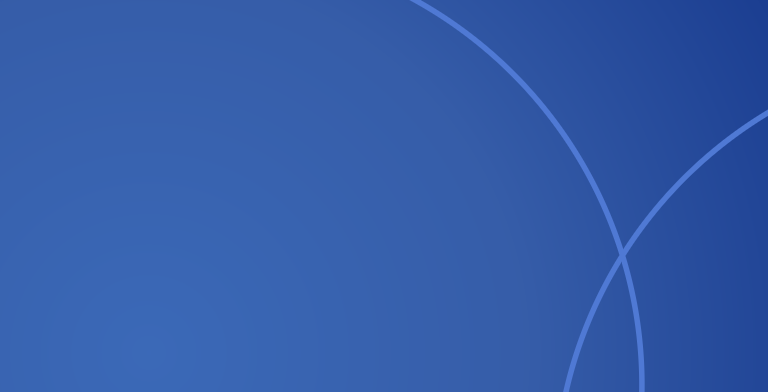
Give the GLSL for this background, as a Shadertoy shader.

```glsl
#define CANVAS vec2(1.959, 1.0)
#define GLOW_CENTER vec2(0.38, 0.10)
#define MID_RADIUS 0.97
#define FAR_RADIUS 1.81
#define GLOW_BLUE vec3(0.231, 0.412, 0.720)
#define MID_BLUE vec3(0.210, 0.363, 0.660)
#define DEEP_BLUE vec3(0.106, 0.243, 0.569)
#define LINE_BLUE vec3(0.310, 0.475, 0.830)
#define LEFT_RING vec2(0.515, 0.018)
#define RIGHT_RING vec2(2.538, -0.249)
#define RING_RADIUS 1.1224
#define HALF_STROKE 0.007

// Radial wash, bright at lower left and deep at upper right
vec3 background(vec2 p) {
    float d = distance(p, GLOW_CENTER);
    vec3 inner = mix(GLOW_BLUE, MID_BLUE, clamp(d / MID_RADIUS, 0.0, 1.0));
    float outer = clamp((d - MID_RADIUS) / (FAR_RADIUS - MID_RADIUS), 0.0, 1.0);
    return mix(inner, DEEP_BLUE, outer);
}

// Signed distance to the edge of a ring stroke
float ringDistance(vec2 p, vec2 center) {
    return abs(distance(p, center) - RING_RADIUS) - HALF_STROKE;
}

void mainImage(out vec4 fragColor, in vec2 fragCoord) {
    vec2 p = fragCoord / iResolution.xy * CANVAS;
    float pixel = 1.0 / iResolution.y;

    // Union of both rings, so the crossing keeps one flat colour
    float rings = min(ringDistance(p, LEFT_RING), ringDistance(p, RIGHT_RING));
    float coverage = clamp(0.5 - rings / pixel, 0.0, 1.0);

    fragColor = vec4(mix(background(p), LINE_BLUE, coverage), 1.0);
}
```
